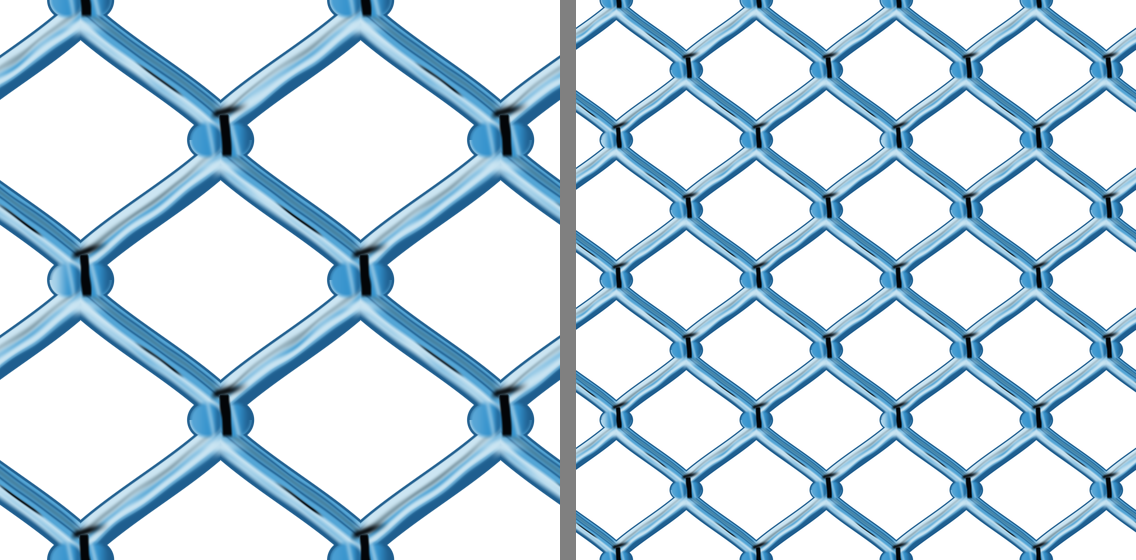
Left: one tile. Right: repeated 2 by 2.
Reproduce this pattern procedurally as a WebGL 1 fragment shader.

```glsl
precision highp float;
// Seamless chain-link fence of glossy blue metal wire on white.

uniform vec2 u_resolution;

const float REPEATS = 2.0;               // whole cells across and down
const float CELL = 384.0;                // length units per cell
const vec2 NODE_SHIFT = vec2(0.288, 0.0);
const vec2 WIRE_DIR = vec2(0.8, 0.6);
const float WIRE_RADIUS = 25.0;
const float LOBE_OFFSET = 19.0;
const float LOBE_RADIUS = 27.0;
const float OUTLINE = 3.2;
const float WOBBLE = 0.22;               // unevenness of the reflections

const vec3 WHITE = vec3(1.0);
const vec3 PALE = vec3(0.80, 0.90, 0.95);
const vec3 SKY = vec3(0.33, 0.65, 0.84);
const vec3 AZURE = vec3(0.20, 0.57, 0.80);
const vec3 DEEP = vec3(0.12, 0.37, 0.56);
const vec3 TEAL = vec3(0.27, 0.50, 0.62);
const vec3 SLATE = vec3(0.44, 0.55, 0.60);
const vec3 INK = vec3(0.01, 0.02, 0.03);

float hash(vec2 p) {
  vec3 q = fract(p.xyx * vec3(0.1031, 0.1030, 0.0973));
  q += dot(q, q.yzx + 33.33);
  return fract((q.x + q.y) * q.z);
}

// Value noise that wraps after a whole number of lattice steps
float wrapNoise(vec2 p, vec2 period) {
  vec2 i = floor(p);
  vec2 f = fract(p);
  f = f * f * (3.0 - 2.0 * f);
  vec2 a = mod(i, period);
  vec2 b = mod(i + 1.0, period);
  return mix(mix(hash(a), hash(vec2(b.x, a.y)), f.x),
             mix(hash(vec2(a.x, b.y)), hash(b), f.x), f.y);
}

float band(float x, float center, float width) {
  float k = (x - center) / width;
  return exp(-k * k);
}

// Reflections across a rising wire; t runs from -1 (below) to 1 (above)
vec3 risingWire(float t, float streak) {
  vec3 c = mix(DEEP, PALE, smoothstep(-0.56, -0.30, t));
  c = mix(c, SKY, 0.6 * band(t, -0.42, 0.12));
  c = mix(c, SKY, (0.4 + 0.6 * streak) * band(t, 0.08, 0.15));
  return mix(c, SLATE, (0.4 + 0.5 * streak) * band(t, 0.36, 0.14));
}

// Reflections across a falling wire; along is measured from its middle
vec3 fallingWire(float t, float along, float streak) {
  vec3 c = mix(DEEP, PALE, smoothstep(-0.88, -0.52, t));
  c = mix(c, SKY, smoothstep(-0.28, -0.02, t));
  c = mix(c, SKY, 0.7 * streak * band(t, -0.5, 0.2));
  c = mix(c, TEAL, 0.9 * band(t, 0.45, 0.16));
  c = mix(c, DEEP, 0.8 * band(t, 0.66, 0.07));
  c = mix(c, DEEP, 0.8 * band(t, 0.22, 0.07));
  float glint = smoothstep(-62.0, -40.0, along) * (1.0 - smoothstep(0.0, 28.0, along));
  return mix(c, INK, glint * (0.5 + 0.5 * streak) * band(t, -0.13, 0.07));
}

// Rounded knot where two wires hook together
vec3 knotColor(vec2 p, float tone) {
  vec3 c = mix(AZURE, DEEP, smoothstep(20.0, 42.0, p.x));
  float leftSide = 1.0 - smoothstep(-38.0, -12.0, p.x);
  c = mix(c, PALE, leftSide * (0.1 + 0.75 * tone * tone));
  c = mix(c, PALE, 0.45 * band(p.x + 0.2 * p.y, -13.0, 4.0));
  c = mix(c, DEEP, 0.7 * band(p.x, -3.0, 5.0));
  return mix(c, PALE, 0.5 * band(p.x + 0.25 * p.y, 20.0, 4.0));
}

void main() {
  vec2 uv = gl_FragCoord.xy / u_resolution;
  float pixel = REPEATS * CELL / u_resolution.x;

  // Nearest node of the two staggered grids
  vec2 g = uv * REPEATS - NODE_SHIFT;
  vec2 id = floor(g + 0.5);
  vec2 idMid = floor(g) + 0.5;
  vec2 toA = abs(g - id);
  vec2 toB = abs(g - idMid);
  if (toB.x + toB.y < toA.x + toA.y) id = idMid;
  vec2 p = (g - id) * CELL;
  float tone = hash(mod(id, REPEATS) * 7.0 + 3.0);

  // Wire coordinates, folded into one quadrant
  vec2 q = abs(p) - CELL * 0.25;
  float side = p.y < 0.0 ? -1.0 : 1.0;
  float along = dot(q, WIRE_DIR);
  float across = dot(q, vec2(-WIRE_DIR.y, WIRE_DIR.x));
  float bend = along / 100.0;
  across -= 3.0 * (bend * bend * bend - bend);
  float wire = abs(across) - WIRE_RADIUS;
  float lobe = length(vec2(abs(p.x) - LOBE_OFFSET, p.y)) - LOBE_RADIUS;
  float d = min(wire, lobe);

  // Streaks stretched along each wire direction
  float sum = uv.x + uv.y;
  float diff = uv.x - uv.y;
  float rise = wrapNoise(vec2(sum * 11.0, diff * 34.0), vec2(11.0, 34.0));
  float fall = wrapNoise(vec2(sum * 34.0, diff * 11.0), vec2(34.0, 11.0));
  float t = side * across / WIRE_RADIUS;
  vec3 rising = risingWire(t + WOBBLE * (rise - 0.5), rise);
  vec3 falling = fallingWire(t + 0.4 * WOBBLE * (fall - 0.5), side * along, fall);
  vec3 color = mix(falling, rising, smoothstep(-14.0, 14.0, p.x * side));

  // Knot, pale collar below it, dark slot and smear above it
  color = mix(color, PALE, 0.85 * band(length((p - vec2(0.0, -37.0)) / vec2(24.0, 9.0)), 0.0, 1.0));
  color = mix(color, knotColor(p, tone), 1.0 - smoothstep(-9.0, 1.0, lobe));
  float ripple = 3.0 * (rise - 0.5);
  float slotX = abs(p.x - 7.0 + 0.06 * p.y + ripple) - 6.0;
  float slotY = abs(p.y - 7.0) - 29.0;
  float slot = (1.0 - smoothstep(-2.0, 2.5, slotX)) * (1.0 - smoothstep(-4.0, 4.0, slotY));
  float smear = band(p.y - 0.3 * p.x, 37.0 + ripple, 5.5);
  smear *= smoothstep(-16.0, -4.0, p.x) * (1.0 - smoothstep(10.0, 42.0, p.x));
  color = mix(color, INK, max(slot, 0.9 * smear));

  // Dark rim and smooth outer edge
  color = mix(color, DEEP, smoothstep(-OUTLINE - 1.5, -OUTLINE + 1.0, d));
  float cover = 1.0 - smoothstep(-0.75 * pixel, 0.75 * pixel, d);
  gl_FragColor = vec4(mix(WHITE, color, cover), 1.0);
}
```
